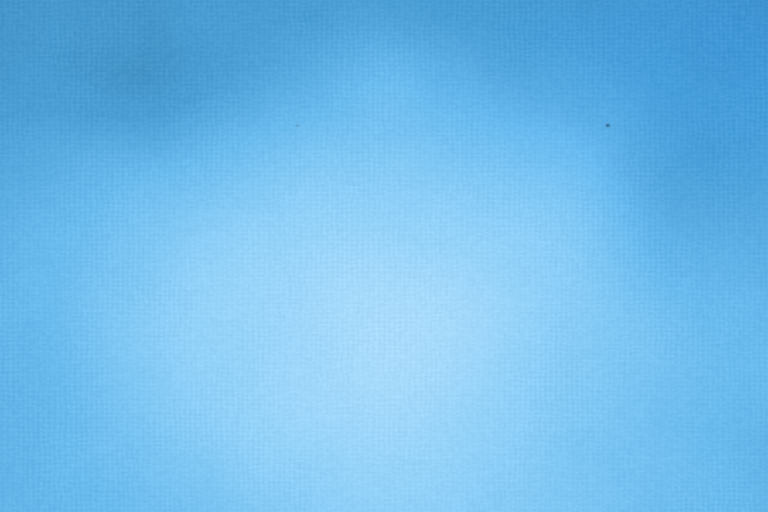
A Shadertoy shader for this texture:

```glsl
float hash(vec2 p) {
    p = fract(p * vec2(0.1031, 0.1137));
    p += dot(p, p.yx + 33.33);
    return fract((p.x + p.y) * p.x * 7.31);
}

float noise(vec2 p) {
    vec2 cell = floor(p), f = fract(p);
    f = f * f * (3.0 - 2.0 * f);
    return mix(mix(hash(cell), hash(cell + vec2(1, 0)), f.x),
               mix(hash(cell + vec2(0, 1)), hash(cell + vec2(1, 1)), f.x), f.y);
}

float clouds(vec2 p) {
    float sum = 0.0, weight = 0.5;
    for (int octave = 0; octave < 4; octave++) {
        sum += weight * noise(p);
        p = mat2(1.6, 1.2, -1.2, 1.6) * p + 7.3;
        weight *= 0.5;
    }
    return sum - 0.47;
}

float blob(vec2 p, vec2 center, vec2 size) {
    vec2 d = (p - center) / size;
    return exp(-dot(d, d));
}

vec3 blueRamp(float tone) {
    vec3 color = mix(vec3(0.23, 0.52, 0.71), vec3(0.29, 0.62, 0.83), smoothstep(0.0, 0.25, tone));
    color = mix(color, vec3(0.41, 0.73, 0.93), clamp((tone - 0.25) / 0.25, 0.0, 1.0));
    color = mix(color, vec3(0.55, 0.81, 0.97), clamp((tone - 0.5) / 0.25, 0.0, 1.0));
    return mix(color, vec3(0.66, 0.86, 0.985), clamp((tone - 0.75) / 0.25, 0.0, 1.0));
}

// Fine ribs crossed by uneven threads
float weave(vec2 p) {
    vec2 wobble = 0.5 * vec2(noise(p * 35.0), noise(p * 35.0 + 19.0));
    float ribs = sin(6.2832 * (p.x * 98.0 + wobble.x));
    float threads = sin(6.2832 * (p.y * 112.0 + wobble.y));
    float grain = noise(p * vec2(150.0, 260.0)) - 0.5;
    float patches = 0.5 + noise(p * 12.0);
    return patches * (0.007 * ribs + 0.005 * threads) + 0.028 * grain;
}

void mainImage(out vec4 fragColor, in vec2 fragCoord) {
    vec2 uv = fragCoord / iResolution.xy;
    vec2 p = fragCoord / iResolution.y;

    // Vertical shade and broad central glow
    float tone = mix(0.41, 0.10, smoothstep(0.35, 1.0, uv.y));
    float glowHeight = uv.y > 0.38 ? 0.55 : 0.48;
    tone += 0.59 * blob(uv, vec2(0.48, 0.38), vec2(0.34, glowHeight));

    // Soft local stains and lighter washes
    tone -= 0.13 * blob(uv, vec2(0.20, 0.83), vec2(0.13, 0.10));
    tone -= 0.07 * blob(uv, vec2(0.88, 0.62), vec2(0.08, 0.25));
    tone += 0.08 * blob(uv, vec2(0.74, 0.62), vec2(0.09, 0.18));
    tone += 0.06 * blob(uv, vec2(0.50, 0.84), vec2(0.08, 0.10));
    tone += 0.07 * blob(uv, vec2(0.80, 0.00), vec2(0.25, 0.15));
    tone += 0.16 * clouds(p * 4.0 + 2.7);

    vec3 color = blueRamp(tone);
    color += vec3(-0.02, 0.0, 0.04) * blob(uv, vec2(1.0, 0.95), vec2(0.3, 0.3));
    color += weave(p) * vec3(1.2, 1.0, 0.8);

    // Tiny dark flecks
    float fleck = blob(p, vec2(1.187, 0.755), vec2(0.004, 0.003));
    fleck += 0.4 * blob(p, vec2(0.581, 0.755), vec2(0.003));
    color *= 1.0 - 0.4 * fleck;

    fragColor = vec4(clamp(color, 0.0, 1.0), 1.0);
}
```
